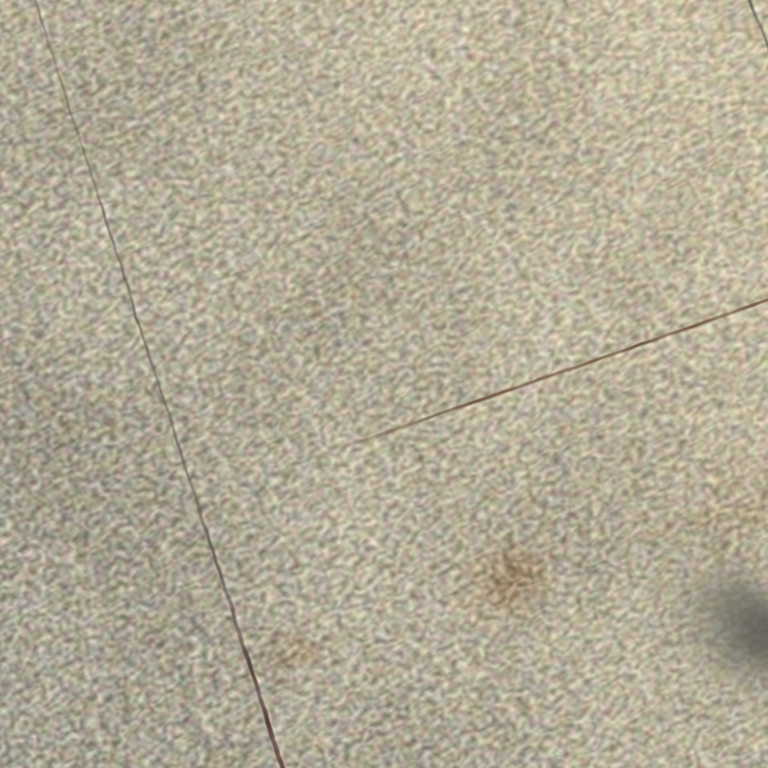
A WebGL 1 fragment shader for this texture:

```glsl
precision highp float;
// Weathered beige concrete paving: fine short-streaked grain from two layers of
// gradient noise over slow mottling, with thin cut joints drawn as distances
// to lines, two rust stains and one soft dark stain at the right edge.

uniform vec2 u_resolution;

// Colours
const vec3 STONE = vec3(0.705, 0.677, 0.598);
const vec3 TONE_TINT = vec3(1.0, 1.01, 0.93);
const vec3 WARM_SHIFT = vec3(0.022, 0.008, -0.018);
const vec3 PINK_GREEN = vec3(0.050, -0.028, 0.016);
const vec3 YELLOW_BLUE = vec3(0.022, 0.014, -0.055);
const vec3 JOINT_GREY = vec3(0.36, 0.33, 0.31);
const vec3 JOINT_RED = vec3(0.33, 0.23, 0.22);
const vec3 JOINT_BROWN = vec3(0.43, 0.34, 0.26);
const vec3 RUST = vec3(0.60, 0.48, 0.35);
const vec3 SOOT = vec3(0.33, 0.33, 0.31);

// Grain and mottling
const vec2 STREAK_FREQ = vec2(78.0, 138.0);  // along and across the streaks
const vec2 SPECK_FREQ = vec2(112.0, 124.0);
const float STREAK_ANGLE = 0.50;
const float SPECK_ANGLE = -0.65;
const float GRAIN_WARP = 0.32;
const float GRAIN_CONTRAST = 0.22;
const float CHROMA_FREQ = 74.0;
const float MOTTLE_CONTRAST = 0.058;
const float SLOPE_CONTRAST = 0.085;          // lighter towards the upper right

// Joints
const float JOINT_HALF_WIDTH = 0.0019;
const float JOINT_WOBBLE = 0.0022;

vec2 hashGradient(vec2 cell) {
  vec3 h = fract(cell.xyx * vec3(0.1031, 0.1030, 0.0973));
  h += dot(h, h.yzx + 33.33);
  float angle = 6.28318 * fract((h.x + h.y) * h.z);
  return vec2(cos(angle), sin(angle));
}

float gradientNoise(vec2 p) {
  vec2 i = floor(p), f = p - i;
  vec2 w = f * f * f * (f * (f * 6.0 - 15.0) + 10.0);
  vec2 e = vec2(1.0, 0.0);
  float low = mix(dot(hashGradient(i), f),
                  dot(hashGradient(i + e), f - e), w.x);
  float high = mix(dot(hashGradient(i + e.yx), f - e.yx),
                   dot(hashGradient(i + 1.0), f - 1.0), w.x);
  return mix(low, high, w.y);
}

vec2 rotate(vec2 p, float angle) {
  float c = cos(angle), s = sin(angle);
  return vec2(c * p.x + s * p.y, c * p.y - s * p.x);
}

// Short streaks crossed by rounder specks; specks gain towards the lower left
float grain(vec2 uv) {
  vec2 bend = GRAIN_WARP * vec2(gradientNoise(uv * 50.0 + 17.0),
                                gradientNoise(uv * 50.0 + 61.0));
  vec2 streakPos = rotate(uv, STREAK_ANGLE) * STREAK_FREQ + 200.0 + 2.0 * bend;
  vec2 speckPos = rotate(uv, SPECK_ANGLE) * SPECK_FREQ + 431.0 + bend;
  float speckShare = mix(0.90, 0.50, clamp(0.5 * (uv.x + uv.y), 0.0, 1.0));
  return 0.85 * gradientNoise(streakPos) + speckShare * gradientNoise(speckPos)
       + 0.25 * gradientNoise(uv * 52.0 + 90.0);
}

float mottle(vec2 uv) {
  return gradientNoise(uv * 3.2 + 40.0) + 0.6 * gradientNoise(uv * 8.0 + 11.0)
       + 0.5 * gradientNoise(uv * 21.0 + 73.0);
}

// Signed distance to the line through a and b, positive to its left
float lineSide(vec2 p, vec2 a, vec2 b) {
  vec2 d = normalize(b - a);
  return d.x * (p.y - a.y) - d.y * (p.x - a.x);
}

// Dark cut with a faint bright lip on its negative side
vec3 cutJoint(vec3 color, float d, float halfWidth, vec3 jointColor, float strength) {
  float pixel = 1.0 / min(u_resolution.x, u_resolution.y);
  float soft = max(0.0018, pixel);
  float cut = 1.0 - smoothstep(halfWidth - soft, halfWidth + soft, abs(d));
  float lip = 1.0 - smoothstep(0.0, 0.004, abs(d + 0.0050));
  color += 0.06 * lip * strength;
  return mix(color, jointColor, cut * strength);
}

float blob(vec2 p, vec2 center, vec2 radius, float angle) {
  vec2 q = rotate(p - center, angle) / radius;
  return exp(-dot(q, q));
}

void main() {
  vec2 uv = gl_FragCoord.xy / u_resolution;
  vec2 drift = vec2(gradientNoise(uv * 14.0 + 5.0), gradientNoise(uv * 14.0 + 35.0));

  // Stone: slope, mottling, grain and faint colour speckle
  float soot = blob(uv + 0.02 * drift, vec2(1.0, 0.175), vec2(0.100, 0.058), -0.45);
  float slope = dot(uv - 0.5, vec2(0.8, 0.6));
  float tone = SLOPE_CONTRAST * slope + MOTTLE_CONTRAST * mottle(uv)
             + GRAIN_CONTRAST * grain(uv) * (1.0 - 0.65 * soot);
  vec3 color = STONE + TONE_TINT * tone + WARM_SHIFT * slope;
  color += PINK_GREEN * gradientNoise(uv * CHROMA_FREQ + 300.0);
  color += YELLOW_BLUE * gradientNoise(uv * CHROMA_FREQ * 0.6 + 500.0);

  // Stains tint the grain instead of covering it
  vec2 stained = uv + 0.03 * drift;
  float rust = 0.58 * blob(stained, vec2(0.660, 0.240), vec2(0.048, 0.042), 0.5)
             + 0.36 * blob(stained, vec2(0.380, 0.145), vec2(0.045, 0.030), 0.4)
             + 0.20 * blob(stained, vec2(0.970, 0.340), vec2(0.080, 0.050), 0.6);
  color = mix(color, RUST + 1.1 * tone, rust);
  color = mix(color, SOOT + 0.3 * tone, 0.85 * soot);

  // Joints: long steep one, branch fading out leftwards, short corner one
  float wobble = JOINT_WOBBLE * (drift.x + gradientNoise(uv * 45.0));
  float wear = 0.85 + 0.6 * gradientNoise(uv * 26.0 + 150.0);
  float steep = lineSide(uv, vec2(0.368, 0.0), vec2(0.045, 1.0));
  vec3 steepColor = mix(JOINT_RED, JOINT_GREY, smoothstep(0.05, 0.25, uv.y));
  float steepWidth = JOINT_HALF_WIDTH * mix(1.5, 0.9, smoothstep(0.0, 0.4, uv.y));
  color = cutJoint(color, steep + wobble, steepWidth, steepColor,
                   wear * mix(0.98, 0.40, uv.y));
  float branch = lineSide(uv, vec2(0.417, 0.4076), vec2(1.0, 0.609));
  color = cutJoint(color, branch + 0.5 * wobble, JOINT_HALF_WIDTH, JOINT_BROWN,
                   0.9 * wear * smoothstep(0.38, 0.62, uv.x));
  float corner = lineSide(uv, vec2(1.0, 0.938), vec2(0.976, 1.0));
  color = cutJoint(color, corner + wobble, JOINT_HALF_WIDTH, JOINT_GREY,
                   0.7 * wear * step(0.9, uv.x));

  gl_FragColor = vec4(clamp(color, 0.0, 1.0), 1.0);
}
```
